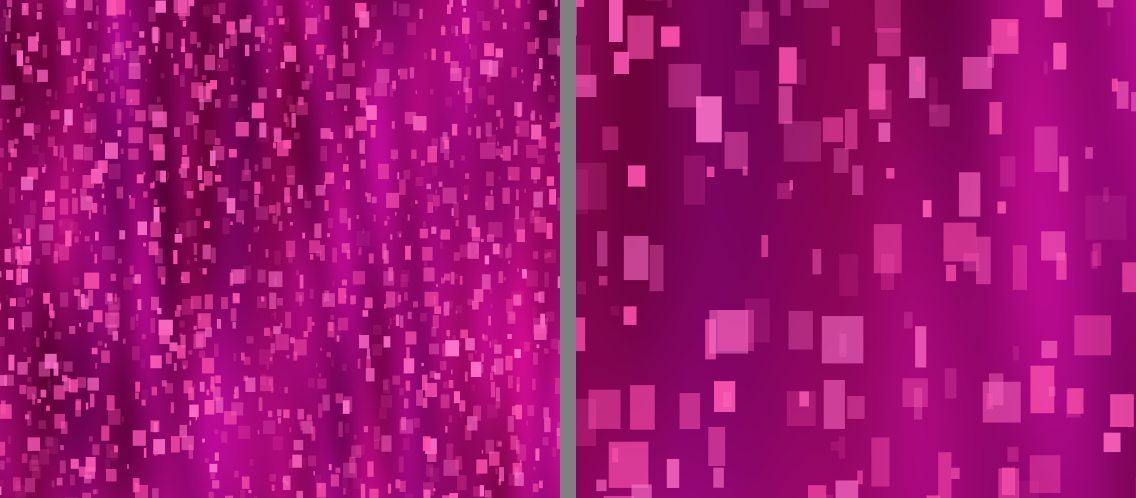
Left, the full canvas; right, a detail of the centre.
A Shadertoy shader for this background:

```glsl
// Magenta curtain of soft vertical streaks, scattered with translucent pink rectangles

// Four random values in 0..1 from a 2D key
vec4 hash4(vec2 key) {
    vec4 q = fract(key.xyxy * vec4(0.1031, 0.1030, 0.0973, 0.1099));
    q += dot(q, q.wzxy + 33.33);
    return fract((q.xxyz + q.yzzw) * q.zywx);
}

// Sum of randomly directed sines, about unit deviation
float waves(vec2 p, vec2 maxFreq, float seed) {
    float sum = 0.0;
    for (int i = 0; i < 18; i++) {
        vec4 r = hash4(vec2(float(i) + 3.0, seed));
        sum += sin(dot(p, (2.0 * r.xy - 1.0) * maxFreq) + 6.2832 * r.z);
    }
    return sum / 3.0;
}

// Magenta ramp, from deep plum to vivid, with a slight hue drift
vec3 curtain(vec2 p) {
    float blotch = waves(p, vec2(19.0, 13.0), 11.0);
    float streak = waves(p, vec2(85.0, 9.0), 29.0);
    float hue = waves(p, vec2(50.0, 7.0), 47.0);
    float tone = clamp(0.605 + 0.07 * blotch + 0.045 * streak, 0.34, 0.82);
    return vec3(tone, max(0.11 * tone - 0.04, 0.0), 0.85 * tone - 0.08 + 0.025 * hue);
}

// Antialiased box coverage
float box(vec2 p, vec2 halfSize, float pixel) {
    vec2 edge = clamp((halfSize - abs(p)) / pixel + 0.5, 0.0, 1.0);
    return edge.x * edge.y;
}

void mainImage(out vec4 fragColor, in vec2 fragCoord) {
    float pixel = 1.0 / iResolution.y;
    vec2 p = fragCoord * pixel;
    vec3 color = curtain(p);

    // Layers of jittered cells, each holding at most one rectangle
    for (int i = 0; i < 5; i++) {
        float layer = float(i);
        float cellSize = 0.042 + 0.003 * layer;
        vec2 grid = p / cellSize + vec2(0.37, 0.61) * layer + 5.0;
        vec2 cell = floor(grid);
        vec4 place = hash4(cell + layer * vec2(71.0, 37.0));
        vec4 look = hash4(cell + layer * vec2(53.0, 91.0) + 200.0);

        // Upright shapes, from specks and slivers to near squares
        float halfHeight = mix(0.003, 0.0165, place.z);
        vec2 halfSize = halfHeight * vec2(mix(0.25, 0.95, look.x), 1.0);
        vec2 center = mix(halfSize, cellSize - halfSize, place.xy);
        float cover = box(fract(grid) * cellSize - center, halfSize, pixel);

        vec3 pink = mix(vec3(0.98, 0.31, 0.67), vec3(1.0, 0.48, 0.82), look.y * look.y);
        float opacity = mix(0.08, 0.95, look.z);
        color = mix(color, pink, cover * opacity * step(place.w, 0.5));
    }
    fragColor = vec4(color, 1.0);
}
```
